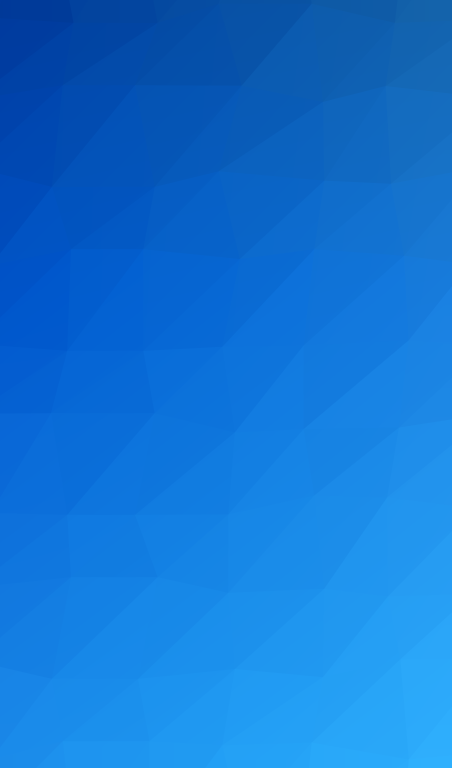
Write a WebGL 1 fragment shader that draws this background.

```glsl
precision highp float;
uniform vec2 u_resolution;

const vec2 GRID = vec2(5.405, 9.366);   // mesh cells across the canvas
const vec2 SHIFT = vec2(0.25, -0.159);  // mesh offset in cells

float hash(vec2 p) {
  return fract(sin(dot(p, vec2(127.1, 311.7))) * 43758.5453);
}

// Sway of each mesh column: period and crest row for x, then for y
vec4 columnSway(float column) {
  if (column < 0.5) return vec4(3.0, 0.0, 2.9, 3.4);
  if (column < 1.5) return vec4(3.2, 3.4, 2.0, 0.0);
  if (column < 2.5) return vec4(2.4, 2.3, 2.0, 0.0);
  if (column < 3.5) return vec4(2.2, 1.0, 10.0, 5.5);
  if (column < 4.5) return vec4(5.8, 1.6, 3.15, 1.4);
  if (column < 5.5) return vec4(5.3, 3.8, 2.3, 0.0);
  return vec4(3.7, 1.0, 3.1, 0.4);
}

// Displaced mesh corner, in cells
vec2 corner(vec2 id) {
  vec4 sway = columnSway(id.x);
  return id + vec2(0.14, 0.12) * cos(6.28318 * (id.y - sway.yw) / sway.xz);
}

// Base gradient, with y measured from the top
vec3 gradient(vec2 uv) {
  float upper = clamp(uv.y / 0.4, 0.0, 1.0);
  float lower = clamp((uv.y - 0.4) / 0.6, 0.0, 1.0);
  vec3 left = mix(vec3(0.0, 0.22, 0.60), vec3(0.0, 0.335, 0.80), upper);
  left = mix(left, vec3(0.11, 0.55, 0.92), lower);
  vec3 right = mix(vec3(0.08, 0.39, 0.67), vec3(0.10, 0.50, 0.88), upper);
  right = mix(right, vec3(0.19, 0.70, 1.0), lower);
  float x = clamp(uv.x, 0.0, 1.0);
  return mix(left, right, vec3(pow(x, 1.6), x, x));
}

float edgeDistance(vec2 p, vec2 a, vec2 b) {
  vec2 along = normalize(b - a);
  vec2 offset = p - a;
  return along.x * offset.y - along.y * offset.x;
}

// Facet colour weighted by its smooth coverage, which is kept in alpha
vec4 facet(vec2 p, vec2 a, vec2 b, vec2 c, float seed, float pixel) {
  float inside = min(edgeDistance(p, a, b),
                     min(edgeDistance(p, b, c), edgeDistance(p, c, a)));
  float coverage = clamp(inside / pixel + 0.5, 0.0, 1.0);
  vec2 center = mix((a + b + c) / 3.0, p, 0.25);
  vec3 color = gradient((center - SHIFT) / GRID);
  color += (seed - 0.5) * vec3(0.006, 0.014, 0.014);
  return vec4(color, 1.0) * coverage;
}

void main() {
  vec2 uv = gl_FragCoord.xy / u_resolution;
  uv.y = 1.0 - uv.y;
  vec2 p = uv * GRID + SHIFT;
  float pixel = max(GRID.x / u_resolution.x, GRID.y / u_resolution.y);

  // Split nearby cells along their rising diagonals
  vec4 total = vec4(0.0);
  for (int j = -1; j <= 1; j++) {
    for (int i = -1; i <= 1; i++) {
      vec2 id = floor(p) + vec2(float(i), float(j));
      vec2 topLeft = corner(id);
      vec2 topRight = corner(id + vec2(1.0, 0.0));
      vec2 lowLeft = corner(id + vec2(0.0, 1.0));
      vec2 lowRight = corner(id + vec2(1.0, 1.0));
      total += facet(p, topLeft, topRight, lowLeft, hash(id), pixel);
      total += facet(p, topRight, lowRight, lowLeft, hash(id + 0.5), pixel);
    }
  }
  gl_FragColor = vec4(total.rgb / max(total.a, 0.001), 1.0);
}
```
